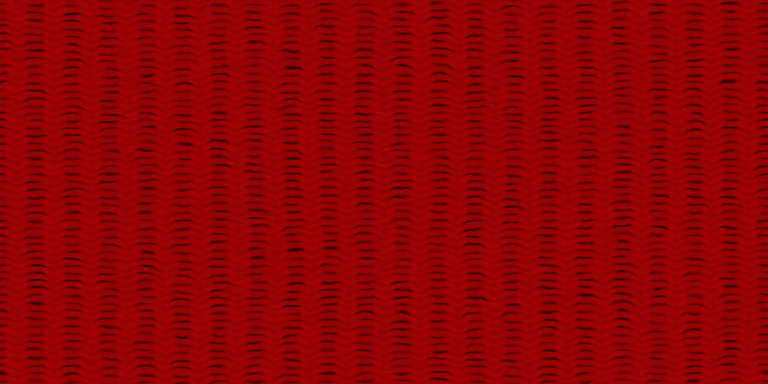
Write a WebGL 2 fragment shader that draws this texture.

```glsl
#version 300 es
precision highp float;

uniform vec2 u_resolution;
out vec4 outColor;

const float COLUMNS = 21.0;
const float ROWS = 50.0;
const vec3 YARN_RED = vec3(0.638, 0.010, 0.018);
const vec3 GAP_DARK = vec3(0.19, 0.006, 0.008);

float hash(vec2 p) {
  return fract(sin(dot(p, vec2(12.9898, 78.233))) * 43758.5453);
}

// Value noise that wraps after a whole number of cells
float wrapNoise(vec2 uv, vec2 cells, float seed) {
  vec2 p = uv * cells;
  vec2 i = floor(p);
  vec2 f = fract(p);
  f = f * f * (3.0 - 2.0 * f);
  vec2 lo = mod(i, cells) + seed;
  vec2 hi = mod(i + 1.0, cells) + seed;
  float bottom = mix(hash(lo), hash(vec2(hi.x, lo.y)), f.x);
  float top = mix(hash(vec2(lo.x, hi.y)), hash(hi), f.x);
  return mix(bottom, top, f.y);
}

// Soft band around zero
float band(float d, float halfWidth, float softness) {
  return 1.0 - smoothstep(halfWidth, halfWidth + softness, abs(d));
}

// Darkness of the rib knit, from 0 on the yarn to 1 in the deepest gap
float knitShade(vec2 uv, float pixel) {
  // Columns lean slowly; whole numbers lie on the sunken furrows
  float x = uv.x * COLUMNS + 0.14 * (wrapNoise(uv, vec2(5.0, 3.0), 3.0) - 0.5);
  float column = mod(floor(x + 0.5), COLUMNS);
  float across = fract(x + 0.5) - 0.5;
  float side = abs(across);

  // Stitches are level in the furrow and slope to a V on the rib
  float slope = 0.55 * smoothstep(0.15, 0.5, side);
  float sway = 0.7 * (wrapNoise(uv, vec2(7.0, 8.0), 11.0) - 0.5);
  float jitter = 0.35 * (wrapNoise(uv, vec2(63.0, 50.0), 19.0) - 0.5);
  float y = uv.y * ROWS + slope + sway + jitter + 0.3 * hash(vec2(column, 5.0));
  vec2 stitch = vec2(column, mod(floor(y), ROWS));
  float along = fract(y) - 0.5;

  // Each furrow gap has its own length, shift, bend and depth
  float shift = 0.2 * (hash(stitch + 17.3) - 0.5);
  float reach = mix(0.24, 0.40, hash(stitch + 31.7));
  float bend = 2.0 * (hash(stitch + 43.1) - 0.4) * across * across;
  float tilt = 0.8 * (hash(stitch + 59.9) - 0.5) * across;
  float depth = mix(0.3, 0.75, hash(stitch + 71.5));
  float furrow = 1.0 - smoothstep(0.4 * reach, reach, abs(across - shift));
  float softness = 0.2 + 0.4 * pixel * ROWS;
  float gap = band(along - bend - tilt, 0.0, softness);
  float broken = mix(0.55, 1.35, wrapNoise(uv, vec2(126.0, 100.0), 29.0));

  // Shallow creases and rounded yarn on the raised rib
  float crease = band(along, 0.0, 0.36 + 0.5 * pixel * ROWS);
  float spine = smoothstep(0.4, 0.5, side);
  float hollow = band(across, 0.1, 0.22);

  float shade = 0.02 + 0.13 * crease + 0.03 * spine + 0.08 * hollow;
  shade += furrow * gap * depth * broken;

  // Fine fibre and broad wear
  shade += 0.13 * (wrapNoise(uv, vec2(200.0, 100.0), 37.0) - 0.5);
  shade += 0.02 * (wrapNoise(uv, vec2(24.0, 12.0), 47.0) - 0.5);
  return clamp(shade, 0.0, 1.0);
}

void main() {
  vec2 uv = gl_FragCoord.xy / u_resolution;
  float shade = knitShade(uv, 1.0 / u_resolution.y);
  outColor = vec4(mix(YARN_RED, GAP_DARK, shade), 1.0);
}
```
